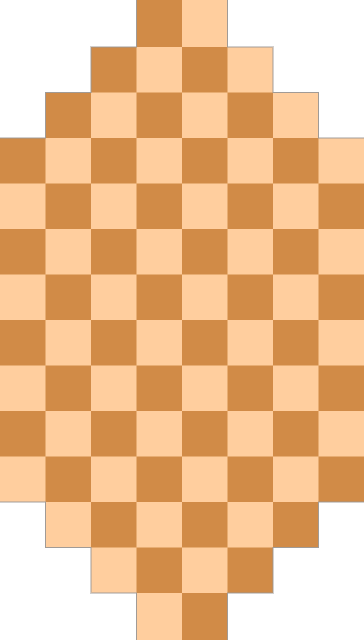
This pattern is drawn by a WebGL 1 fragment shader. Its source:

```glsl
precision highp float;

uniform vec2 u_resolution;

#define COLUMNS 8.0
#define HALF_ROWS 7.0
#define STEPS 4
#define STROKE 0.02
#define BLEED 0.1
#define DARK vec3(0.82, 0.545, 0.278)
#define LIGHT vec3(1.0, 0.808, 0.62)
#define OUTLINE vec3(0.6, 0.585, 0.575)
#define PAPER vec3(1.0)

// Signed distance to the boundaries of a square wave, positive in even cells
vec2 cellWave(vec2 p) {
    return abs(mod(p - 0.5, 2.0) - 1.0) - 0.5;
}

// Stepped diamond: a union of centred boxes, each wider and shorter
float steppedDiamond(vec2 p) {
    float d = 1e3;
    for (int i = 0; i < STEPS; i++) {
        float k = float(i);
        vec2 q = abs(p) - vec2(k + 1.0, HALF_ROWS - k);
        d = min(d, max(q.x, q.y));
    }
    return d;
}

void main() {
    // Centred coordinates in cells, with the outer cells running off the canvas
    float cell = u_resolution.x / COLUMNS;
    float pixel = 1.0 / cell;
    vec2 p = (gl_FragCoord.xy - 0.5 * u_resolution) / cell;
    vec2 limit = vec2(0.5 * COLUMNS, HALF_ROWS) - BLEED;
    p = clamp(p, -limit, limit);

    // Checkerboard with pixel-wide smoothing
    vec2 wave = clamp(2.0 * cellWave(p) / pixel, -1.0, 1.0);
    vec3 checker = mix(DARK, LIGHT, 0.5 + 0.5 * wave.x * wave.y);

    // Silhouette on paper
    float d = steppedDiamond(p);
    float inside = clamp(0.5 - d / pixel, 0.0, 1.0);
    vec3 color = mix(PAPER, checker, inside);

    // Thin outline: overlap of the stroke with the pixel footprint
    float outer = clamp((0.5 * STROKE - d) / pixel + 0.5, 0.0, 1.0);
    float inner = clamp((-0.5 * STROKE - d) / pixel + 0.5, 0.0, 1.0);
    color = mix(color, OUTLINE, outer - inner);

    gl_FragColor = vec4(color, 1.0);
}
```
